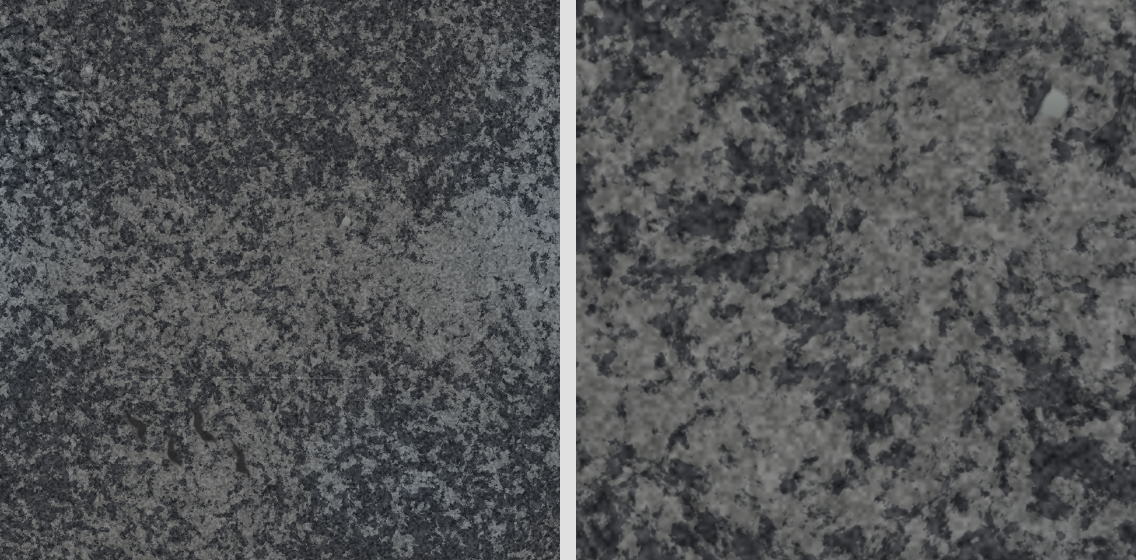
Left, the full canvas; right, a detail of the centre.
Give the GLSL for this texture, as a three.js fragment shader.

```glsl
varying vec2 vUv;

// Sine-free hashes
float hash(vec2 p) {
  vec3 q = fract(vec3(p.xyx) * 0.1031);
  q += dot(q, q.yzx + 33.33);
  return fract((q.x + q.y) * q.z);
}

vec2 hash2(vec2 p) {
  return vec2(hash(p), hash(p + 57.3));
}

float noise(vec2 p) {
  vec2 i = floor(p), f = fract(p);
  f = f * f * (3.0 - 2.0 * f);
  return mix(mix(hash(i), hash(i + vec2(1.0, 0.0)), f.x),
             mix(hash(i + vec2(0.0, 1.0)), hash(i + 1.0), f.x), f.y);
}

// Four octaves, normalised; gain sets the share of fine detail
float fbm(vec2 p, float gain) {
  float sum = 0.0, amp = 1.0, total = 0.0;
  for (int i = 0; i < 4; i++) {
    sum += amp * noise(p);
    total += amp;
    p = mat2(0.8, 0.6, -0.6, 0.8) * p * 2.03 + 17.0;
    amp *= gain;
  }
  return sum / total;
}

// Distance to the nearest scattered cell centre
float cells(vec2 p) {
  vec2 i = floor(p), f = fract(p);
  float nearest = 2.0;
  for (int y = -1; y <= 1; y++) {
    for (int x = -1; x <= 1; x++) {
      vec2 o = vec2(float(x), float(y));
      nearest = min(nearest, length(o + hash2(i + o) - f));
    }
  }
  return nearest;
}

float blob(vec2 p, vec2 centre, vec2 radius) {
  vec2 d = (p - centre) / radius;
  return exp(-dot(d, d));
}

// How much worn light coating survives in each region
float coverage(vec2 p) {
  float c = -0.08 + 0.14 * smoothstep(0.28, 0.44, p.y) * (1.0 - smoothstep(0.58, 0.69, p.y));
  c += 0.17 * blob(p, vec2(0.66, 0.78), vec2(0.05, 0.09));
  c += 0.08 * blob(p, vec2(0.37, 0.86), vec2(0.08, 0.11));
  c += 0.13 * blob(p, vec2(0.36, 0.12), vec2(0.19, 0.17));
  c += 0.10 * blob(p, vec2(0.98, 0.80), vec2(0.09, 0.13));
  c += 0.10 * blob(p, vec2(0.82, 0.52), vec2(0.18, 0.10));
  c += 0.07 * blob(p, vec2(0.57, 0.63), vec2(0.08, 0.05));
  c += 0.05 * blob(p, vec2(0.72, 0.24), vec2(0.20, 0.12));
  c -= 0.06 * blob(p, vec2(0.00, 0.20), vec2(0.18, 0.18));
  c -= 0.05 * blob(p, vec2(0.88, 0.04), vec2(0.30, 0.11));
  c -= 0.08 * blob(p, vec2(0.57, 0.76), vec2(0.07, 0.09));
  c -= 0.12 * blob(p, vec2(0.64, 0.40), vec2(0.05, 0.06));
  return c + 0.20 * (fbm(p * 9.0, 0.6) - 0.5);
}

void main() {
  vec2 uv = vUv;
  vec2 warp = vec2(fbm(uv * 9.0 + 3.0, 0.5), fbm(uv * 9.0 + 41.0, 0.5)) - 0.5;
  vec2 region = uv + 0.14 * warp;

  // Finely flaked coating over dark metal, eaten by irregular pits
  float flakes = fbm(uv * 78.0 + 2.0 * warp, 0.72) - 0.5 + coverage(region);
  float pitZone = 0.4 + 0.6 * blob(region, vec2(0.2, 0.52), vec2(0.35, 0.2));
  float pits = 1.0 - smoothstep(0.12, 0.5, cells(uv * 105.0 + 6.0 * warp));
  float coat = smoothstep(-0.10, 0.10, flakes + 0.02 - 0.11 * pits * pitZone);

  float cool = blob(region, vec2(0.0, 0.62), vec2(0.14, 0.32))
             + blob(region, vec2(1.0, 0.62), vec2(0.18, 0.28))
             + 0.8 * blob(region, vec2(0.78, 0.14), vec2(0.22, 0.14));
  cool = min(cool, 1.0);
  vec3 metal = mix(vec3(0.208, 0.214, 0.226), vec3(0.195, 0.215, 0.24), cool);
  vec3 paint = mix(vec3(0.40, 0.402, 0.397), vec3(0.44, 0.465, 0.485), cool);
  vec3 color = mix(metal, paint, coat);

  // Mottling and fine grain
  color *= 0.87 + 0.26 * fbm(uv * 40.0 + 80.0, 0.6);
  color += 0.14 * (noise(uv * 230.0) - 0.5) + 0.11 * (noise(uv * 400.0 + 9.0) - 0.5);

  // Pebbled crust, lit from above
  float crust = smoothstep(0.2, 0.6, blob(region, vec2(0.0, 0.82), vec2(0.24, 0.2)));
  vec2 pebble = uv * 58.0 + 3.0 * warp;
  float relief = cells(pebble - vec2(0.1, 0.2)) - cells(pebble + vec2(0.1, 0.2));
  color -= 0.17 * crust * relief;

  // Slanted gouges with ragged, pale torn edges
  for (int i = 0; i < 4; i++) {
    float k = float(i);
    vec2 d = uv - vec2(0.255 + 0.055 * k, 0.235 - 0.05 * mod(k, 2.0));
    d = mat2(0.87, 0.5, 0.5, -0.87) * d + 0.05 * warp;
    d.x += 0.012 * (noise(uv * 55.0 + k) - 0.5);
    float span = 0.026 + 0.018 * hash(vec2(k, 9.0));
    float width = 0.009 * (1.0 - d.y * d.y / (span * span)) + 0.006 * (noise(uv * 120.0) - 0.5);
    float cut = smoothstep(-0.002, 0.004, width - abs(d.x));
    float lip = smoothstep(-0.002, 0.004, width - abs(d.x + 0.007));
    color = mix(color, vec3(0.40, 0.39, 0.38), 0.35 * lip);
    color = mix(color, vec3(0.14, 0.135, 0.14), 0.8 * cut);
  }

  // Thin horizontal scratch and one pale chip
  float scratch = 1.0 - smoothstep(0.0005, 0.0022, abs(uv.y - 0.326 - 0.006 * warp.y));
  scratch *= smoothstep(0.1, 0.2, uv.x) * (1.0 - smoothstep(0.6, 0.75, uv.x));
  color += 0.08 * scratch * smoothstep(0.35, 0.6, noise(vec2(uv.x * 35.0, 2.0)));
  vec2 chipOffset = (uv - vec2(0.619, 0.605)) * vec2(1.0, 1.15) + 0.012 * warp;
  float chip = length(chipOffset) + 0.006 * (noise(uv * 110.0) - 0.5);
  color = mix(color, vec3(0.50, 0.52, 0.51) + 4.0 * chipOffset.y, 1.0 - smoothstep(0.006, 0.011, chip));

  gl_FragColor = vec4(clamp(color, 0.0, 1.0), 1.0);
}
```
